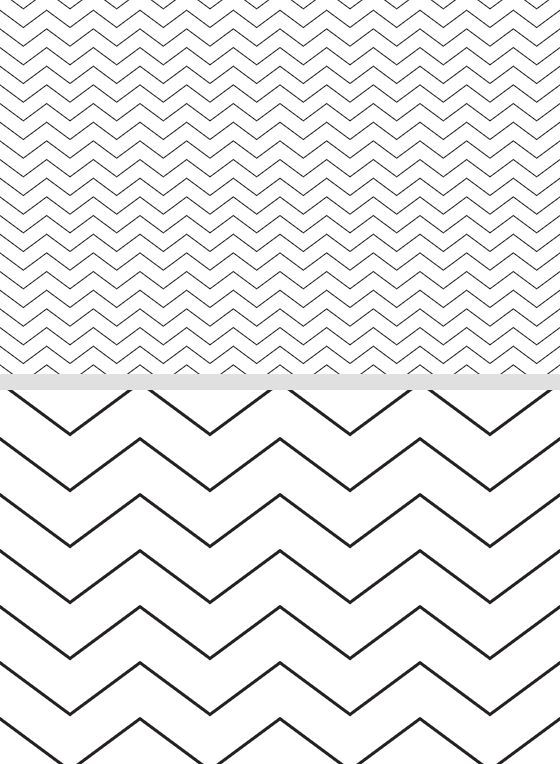
Top, the full canvas; bottom, a detail of the centre.
This pattern is drawn by a Shadertoy shader. Its source:

```glsl
// Thin charcoal zigzag lines stacked in even rows on white.

// Height of a zigzag with period 1: peaks at whole x, valleys halfway between.
float zigzag(float x, float rise) {
    return rise * abs(2.0 * fract(x) - 1.0);
}

void mainImage(out vec4 fragColor, in vec2 fragCoord) {
    // Twelve zigzag periods span the canvas width.
    float pixel = 12.0 / iResolution.x;
    vec2 p = fragCoord * pixel;

    // Vertical offset to the nearest row.
    float rise = 0.37, spacing = 0.4;
    float y = p.y + 0.175 - zigzag(p.x, rise);
    float offset = abs(mod(y + 0.5 * spacing, spacing) - 0.5 * spacing);

    // Perpendicular distance to the slanted stroke, which keeps mitred corners.
    float dist = offset / length(vec2(1.0, 2.0 * rise));

    // Stroke coverage, softened over one pixel.
    float ink = clamp(0.5 + (0.011 - dist) / pixel, 0.0, 1.0);
    fragColor = vec4(mix(vec3(1.0), vec3(0.14, 0.125, 0.13), ink), 1.0);
}
```
